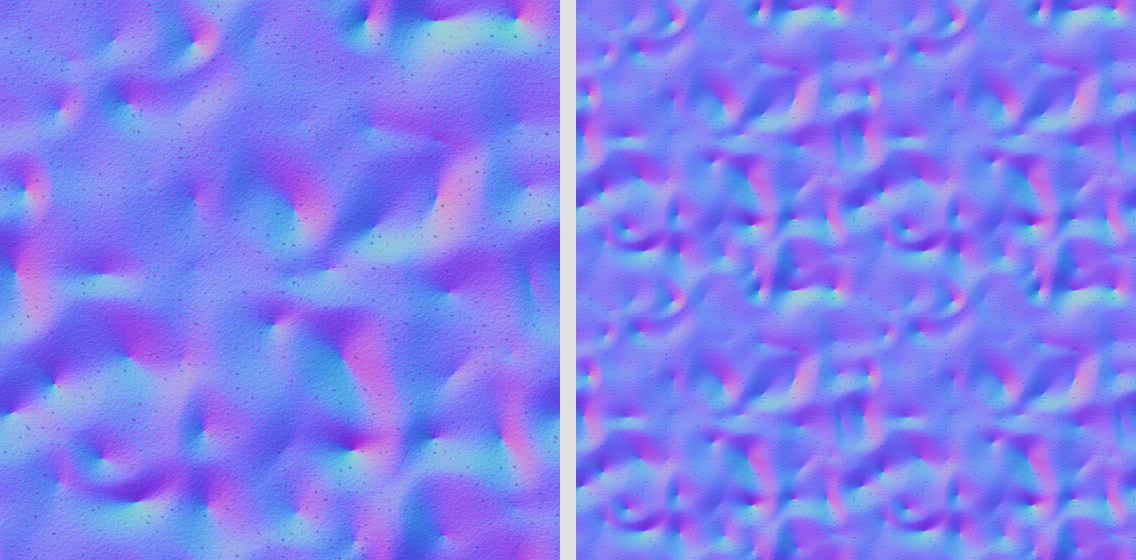
Left: one tile. Right: repeated 2 by 2.
Write a WebGL 1 fragment shader that draws this texture map.

```glsl
precision highp float;
// Tiling tangent-space normal map of a softly dented, pitted surface.
// A height field of warped cones, sheared swells, fine grain and small pits
// is differentiated numerically and the normal is packed into a colour.

uniform vec2 u_resolution;

const float CONE_GRID    = 7.0;    // cone cells per side
const vec2  CONE_REACH   = vec2(0.40, 0.82); // smallest and widest flank, in cells
const vec2  CONE_STRETCH = vec2(0.70, 1.0);  // squeeze of distance along the axis
const vec2  CONE_SLOPE   = vec2(0.08, 0.76); // weakest and steepest tip
const float WARP_GRID    = 6.0;
const float WARP_AMOUNT  = 0.062;
const float SWELL_GRID   = 4.0;    // broad diagonal swells
const float SWELL_HEIGHT = 0.023;
const float DENT_GRID    = 8.0;    // rounder, smaller undulation
const float DENT_HEIGHT  = 0.010;
const vec2  GRAIN_GRID   = vec2(127.0, 241.0);  // coarse and fine grain
const vec2  GRAIN_HEIGHT = vec2(0.00045, 0.0005);
const float PIT_GRID     = 70.0;
const float PIT_SHARE    = 0.45;   // share of cells holding a pit
const vec2  PIT_RADIUS   = vec2(0.0015, 0.0040);
const float PIT_SLOPE    = 0.28;
const float PIT_RAGGED   = 0.0032; // wobble of the pit outline
const float PIT_TINT     = 0.75;
const vec3  PIT_COLOUR   = vec3(0.27, 0.30, 0.72);
const vec2  RELIEF       = vec2(1.06, 1.0);   // slope gain per axis
const float NORMAL_LEN   = 0.935;  // normal shortened by unresolved roughness
const float STEP         = 0.0008; // half width of the slope filter
const float TAU          = 6.28319;

vec2 hash2(vec2 cell, float seed) {
    vec3 q = fract(cell.xyx * vec3(0.1031, 0.1030, 0.0973) + seed * 0.137);
    q += dot(q, q.yzx + 33.33);
    return fract((q.xx + q.yz) * q.zy);
}

vec2 direction(float turn) {
    return vec2(cos(TAU * turn), sin(TAU * turn));
}

float cornerRamp(vec2 cell, vec2 offset, float period, float seed) {
    return dot(direction(hash2(mod(cell, period), seed).x), offset);
}

// Gradient noise that wraps after "period" cells.
float gradientNoise(vec2 p, float period, float seed) {
    vec2 i = floor(p), f = p - i;
    vec2 w = f * f * f * (f * (f * 6.0 - 15.0) + 10.0);
    vec2 e = vec2(1.0, 0.0);
    float a = cornerRamp(i, f, period, seed);
    float b = cornerRamp(i + e.xy, f - e.xy, period, seed);
    float c = cornerRamp(i + e.yx, f - e.yx, period, seed);
    float d = cornerRamp(i + e.xx, f - e.xx, period, seed);
    return mix(mix(a, b, w.x), mix(c, d, w.x), w.y);
}

// Scattered oval cones: pointed tips, full flanks that level out at the rim.
float cones(vec2 p) {
    vec2 q = p * CONE_GRID, base = floor(q);
    float sum = 0.0;
    for (int y = -1; y <= 1; y++) {
        for (int x = -1; x <= 1; x++) {
            vec2 cell = base + vec2(float(x), float(y));
            vec2 id = mod(cell, CONE_GRID);
            vec2 shape = hash2(id, 2.0), size = hash2(id, 3.0);
            vec2 v = q - cell - mix(vec2(0.2), vec2(0.8), hash2(id, 1.0));
            vec2 axis = direction(shape.x);
            vec2 local = vec2(dot(v, axis), dot(v, vec2(-axis.y, axis.x)));
            local.x *= mix(CONE_STRETCH.x, CONE_STRETCH.y, shape.y);
            float reach = mix(CONE_REACH.x, CONE_REACH.y, size.y);
            float t = min(length(local) / reach, 1.0);
            float slope = mix(CONE_SLOPE.x, CONE_SLOPE.y, size.x);
            sum += slope * reach * (2.0 - 3.0 * t + t * t * t) / 3.0;
        }
    }
    return sum / CONE_GRID;
}

// One optional ragged pit per cell: x is its depth, y its coverage.
vec2 pits(vec2 p, float wobble) {
    vec2 q = (p + PIT_RAGGED * wobble * vec2(1.0, -0.6)) * PIT_GRID;
    vec2 cell = floor(q), id = mod(cell, PIT_GRID);
    vec2 kind = hash2(id, 5.0);
    vec2 centre = mix(vec2(0.28), vec2(0.72), hash2(id, 4.0));
    float radius = mix(PIT_RADIUS.x, PIT_RADIUS.y, kind.y * kind.y);
    float d = length(q - cell - centre) / PIT_GRID;
    float bowl = step(kind.x, PIT_SHARE) * (1.0 - smoothstep(0.0, radius, d));
    return vec2(PIT_SLOPE * radius, 1.0) * bowl;
}

// Height in x, pit coverage in y.
vec2 surface(vec2 p) {
    vec2 w = p * WARP_GRID;
    vec2 bend = vec2(gradientNoise(w, WARP_GRID, 6.0), gradientNoise(w, WARP_GRID, 7.0));
    vec2 bent = p + WARP_AMOUNT * bend;
    vec2 sheared = vec2(bent.x - bent.y, bent.y);
    vec2 grain = vec2(gradientNoise(p * GRAIN_GRID.x, GRAIN_GRID.x, 10.0),
                      gradientNoise(p * GRAIN_GRID.y, GRAIN_GRID.y, 11.0));
    float h = cones(bent) + dot(GRAIN_HEIGHT, grain);
    h += SWELL_HEIGHT * gradientNoise(sheared * SWELL_GRID, SWELL_GRID, 8.0);
    h += DENT_HEIGHT * gradientNoise(p * DENT_GRID, DENT_GRID, 9.0);
    vec2 pit = pits(p, grain.x + grain.y);
    return vec2(h - pit.x, pit.y);
}

void main() {
    vec2 p = gl_FragCoord.xy / u_resolution;
    vec2 e = vec2(STEP, 0.0);
    vec2 right = surface(p + e.xy), left = surface(p - e.xy);
    vec2 upper = surface(p + e.yx), lower = surface(p - e.yx);
    vec2 slope = vec2(right.x - left.x, upper.x - lower.x) / (2.0 * STEP);
    float pit = 0.25 * (right.y + left.y + upper.y + lower.y);
    // Green points down the canvas, so its slope keeps its sign.
    vec3 normal = normalize(vec3(vec2(-1.0, 1.0) * RELIEF * slope, 1.0));
    vec3 colour = 0.5 + 0.5 * NORMAL_LEN * normal;
    gl_FragColor = vec4(mix(colour, PIT_COLOUR, PIT_TINT * pit), 1.0);
}
```
